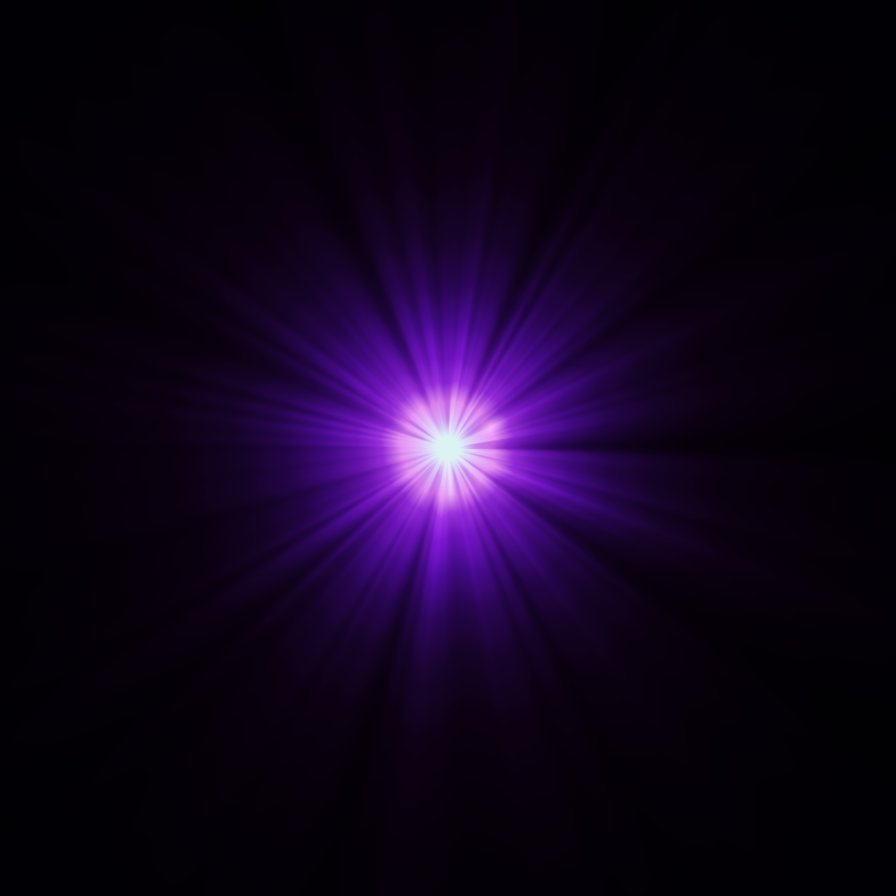
A WebGL 2 fragment shader for this background:

```glsl
#version 300 es
precision highp float;
// A violet starburst on near-black: a white core, a pink disc and a long purple glow.
// Periodic noise around the centre makes fine rays, a few narrow gaps darken the glow,
// and both bend the radius that is fed to a radial colour ramp.
uniform vec2 u_resolution;
out vec4 fragColor;

const float TAU = 6.2831853;

float hash(float n) {
    n = fract(n * 0.1031);
    n *= n + 33.33;
    return fract(n * (n + n));
}

// Smooth noise around the circle; turn runs from 0 to 1 and wraps.
float rayNoise(float turn, float count, float seed) {
    float x = turn * count;
    float cell = floor(x);
    float a = hash(mod(cell, count) + seed);
    float b = hash(mod(cell + 1.0, count) + seed);
    return mix(a, b, smoothstep(0.0, 1.0, x - cell));
}

// Soft angular beam, with direction and width in degrees.
float beam(float turn, float direction, float width) {
    float d = abs(fract(turn - direction / 360.0 + 0.5) - 0.5) * 360.0 / width;
    return exp(-d * d);
}

// Dark gaps between the bundles of rays.
float darkGaps(float turn) {
    const float directions[10] = float[10](
        1.0, 36.0, 67.0, 115.0, 157.0, 198.0, 221.0, 254.0, 298.0, 326.0);
    float shade = 0.0;
    for (int i = 0; i < 10; i++) {
        float strength = 0.6 + 0.4 * hash(float(i) + 5.0);
        shade = max(shade, strength * beam(turn, directions[i], 3.2));
    }
    return shade;
}

float ramp(float from, float to, float r) {
    return clamp((r - from) / (to - from), 0.0, 1.0);
}

// Colour of the glow from the core outwards.
vec3 glowColor(float r) {
    vec3 c = vec3(0.85, 0.96, 0.95);
    c = mix(c, vec3(0.89, 0.74, 0.98), ramp(0.013, 0.032, r));
    c = mix(c, vec3(0.89, 0.56, 0.95), ramp(0.032, 0.053, r));
    c = mix(c, vec3(0.59, 0.18, 0.85), ramp(0.053, 0.074, r));
    c = mix(c, vec3(0.41, 0.075, 0.70), ramp(0.074, 0.100, r));
    c = mix(c, vec3(0.25, 0.035, 0.50), ramp(0.100, 0.138, r));
    c = mix(c, vec3(0.145, 0.018, 0.295), ramp(0.138, 0.180, r));
    c = mix(c, vec3(0.080, 0.012, 0.150), ramp(0.180, 0.235, r));
    c = mix(c, vec3(0.042, 0.003, 0.066), ramp(0.235, 0.310, r));
    c = mix(c, vec3(0.022, 0.0, 0.034), ramp(0.310, 0.420, r));
    return mix(c, vec3(0.005, 0.0, 0.016), ramp(0.420, 0.600, r));
}

void main() {
    vec2 p = (gl_FragCoord.xy - 0.5 * u_resolution) / min(u_resolution.x, u_resolution.y);
    float r = length(p);
    float turn = fract(atan(p.y, p.x + 1e-6) / TAU + 1.0);

    // Fine rays, centred on zero, and the gaps.
    float rays = 0.22 * rayNoise(turn, 36.0, 11.0)
               + 0.36 * rayNoise(turn, 84.0, 71.0)
               + 0.42 * rayNoise(turn, 150.0, 203.0) - 0.5;
    float gaps = darkGaps(turn);

    // Rays keep the disc nearly round and spread the glow outside it.
    float outside = smoothstep(0.05, 0.13, r);
    float bend = 1.0 - rays * 0.20 + gaps * mix(0.10, 0.15, outside);
    vec3 color = glowColor(r * bend);
    color *= 1.0 + outside * (0.40 * rays - 0.20 * gaps);

    // The glow reaches furthest straight up and down.
    color *= 1.0 + 0.15 * outside * (beam(turn, 92.0, 20.0) + beam(turn, 274.0, 16.0));

    // Violet streaks cut through the disc between the white spikes.
    float disc = smoothstep(0.012, 0.035, r) * (1.0 - outside);
    float streaks = max(0.7 * gaps, smoothstep(0.45, 0.95, rayNoise(turn, 52.0, 137.0)));
    color *= 1.0 - disc * streaks * vec3(0.14, 0.32, 0.06);

    // White spikes leaving the core, the longest one pointing down.
    float spikes = smoothstep(0.5, 0.9, rayNoise(turn, 56.0, 41.0));
    float spikeGlow = 0.6 * spikes * exp(-pow(r / 0.040, 2.0))
                    + 0.75 * beam(turn, 273.0, 3.5) * exp(-pow(r / 0.058, 4.0));
    color = mix(color, vec3(0.93, 0.92, 0.98), min(spikeGlow, 1.0));

    // Pink highlight on the rim of the disc, up and to the right.
    float rim = beam(turn, 27.0, 9.0) * exp(-pow((r - 0.056) / 0.013, 2.0));
    color += rim * vec3(0.12, 0.18, 0.05);

    fragColor = vec4(clamp(color, 0.0, 1.0), 1.0);
}
```
